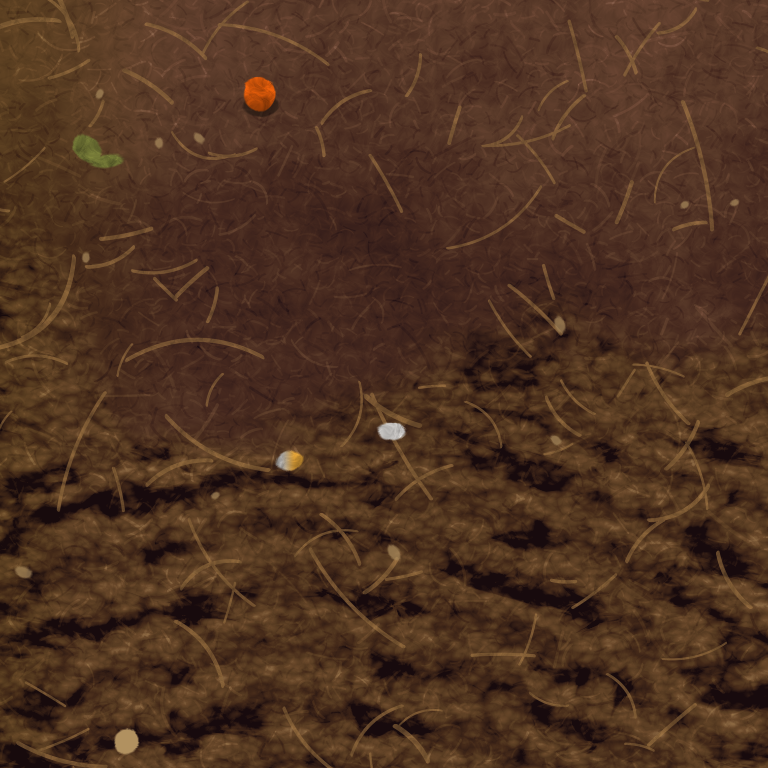
A Shadertoy shader for this texture:

```glsl
// Damp trodden soil: a fibrous, smoother upper bank above rutted, clotted mud.
// A single tone value is built from layered sines, cellular clods and scattered
// curved strands, then mapped to a soil ramp; straw and litter are laid on top.

const vec3 SOIL[7] = vec3[7](
    vec3(0.09, 0.04, 0.06), vec3(0.20, 0.12, 0.10), vec3(0.27, 0.17, 0.12),
    vec3(0.34, 0.24, 0.16), vec3(0.41, 0.29, 0.20), vec3(0.52, 0.40, 0.30),
    vec3(0.62, 0.49, 0.35));
const vec3 STRAW = vec3(0.57, 0.42, 0.24);
const vec3 CHIP = vec3(0.66, 0.54, 0.36);
const vec3 ORANGE = vec3(0.84, 0.34, 0.04);
const vec3 LEAF = vec3(0.42, 0.45, 0.20);
const vec3 WHITE = vec3(0.78, 0.77, 0.76);
const vec3 YELLOW = vec3(0.74, 0.53, 0.18);
const vec3 OLIVE_TINT = vec3(1.0, 0.98, 0.76);
const vec3 RED_TINT = vec3(1.02, 0.94, 1.0);
const float RUT_FREQUENCY = 82.0;
const float RUT_DEPTH = 0.50;
const float CLOD_DEPTH = 2.3;
const float FIBRE_GAIN = 0.72;
const float SOFTNESS = 0.0011;

float soft;   // edge width in canvas units

vec4 hash4(vec2 p) {
    vec4 h = fract(p.xyxy * vec4(0.1031, 0.1030, 0.0973, 0.1099));
    h += dot(h, h.wzxy + 33.33);
    return fract((h.xxyz + h.yzzw) * h.zywx);
}

mat2 turn(float a) {
    return mat2(cos(a), -sin(a), sin(a), cos(a));
}

// Layered, self-warped sines, roughly -1..1
float waves(vec2 p) {
    float sum = 0.0, amp = 0.5;
    for (int i = 0; i < 5; i++) {
        p = turn(0.9) * p + 0.7 * sin(p.yx + float(i));
        sum += amp * sin(p.x) * cos(p.y);
        p *= 1.9;
        amp *= 0.62;
    }
    return sum;
}

// Distance to the nearest scattered cell centre
float cellular(vec2 p) {
    float d = 2.0;
    for (int j = -1; j <= 1; j++)
    for (int i = -1; i <= 1; i++) {
        vec2 cell = floor(p) + vec2(i, j);
        d = min(d, length(cell + hash4(cell).xy - p));
    }
    return d;
}

// Curved strands, one per cell; x is coverage, y is signed tone
vec2 strands(vec2 p, float cells, float width, float density, float bias) {
    vec2 q = p * cells, result = vec2(0.0);
    float edge = soft * cells;
    for (int j = -1; j <= 1; j++)
    for (int i = -1; i <= 1; i++) {
        vec2 cell = floor(q) + vec2(i, j);
        vec4 h = hash4(cell + cells * 3.7);
        vec4 k = hash4(cell + cells * 7.3 + 51.0);
        vec2 d = turn((h.z - 0.5) * 2.7) * (q - cell - h.xy);
        d.y += (k.x - 0.5) * 1.1 * d.x * d.x;
        float halfLength = mix(0.25, 0.8, k.y);
        float dist = length(vec2(max(abs(d.x) - halfLength, 0.0), d.y));
        float w = width * mix(0.5, 1.2, k.z);
        float cover = (1.0 - smoothstep(w - edge * 0.5, w + edge, dist)) * step(h.w, density);
        result.x = max(result.x, cover);
        result.y += cover * (2.0 * k.w - 1.0 + bias);
    }
    return result;
}

// Soft-edged ragged ellipse
float blob(vec2 p, vec2 centre, vec2 size, float angle) {
    vec2 d = turn(angle) * (p - centre) / size;
    float r = length(d) + 0.18 * waves(d * 1.6 + centre * 40.0);
    float edge = 1.5 * soft / min(size.x, size.y);
    return 1.0 - smoothstep(1.0 - edge, 1.0 + edge, r);
}

vec3 soilRamp(float tone) {
    float index = (tone + 1.75) / 0.7;
    vec3 col = SOIL[0];
    for (int i = 1; i < 7; i++)
        col = mix(col, SOIL[i], clamp(index - float(i - 1), 0.0, 1.0));
    return col;
}

void mainImage(out vec4 fragColor, in vec2 fragCoord) {
    vec2 p = fragCoord / iResolution.xy;
    soft = max(SOFTNESS, 0.8 / iResolution.y);
    float broad = waves(p * 7.0 + 3.0);
    float patches = waves(p * vec2(19.0, 30.0));
    float grit = waves(p * 150.0);

    // Rutted mud fills the bottom and creeps up the left side
    float bank = 0.46 + 0.11 * smoothstep(0.35, 0.7, p.x) + 0.24 * smoothstep(0.19, 0.04, p.x);
    float mud = smoothstep(0.05, -0.05, p.y - bank + 0.06 * broad);

    // Smooth bank: paler toward the top
    float bankTone = mix(-0.55, 0.42, smoothstep(0.5, 0.95, p.y)) + 0.55 * broad + 0.3 * patches;

    // Arched ruts with elongated clods and dark hollows
    float arch = p.y + 0.4 * sqrt((p.x - 0.36) * (p.x - 0.36) + 0.02);
    float ruts = sin(arch * RUT_FREQUENCY + 3.0 * broad + 1.2 * patches);
    ruts *= smoothstep(0.55, 0.35, p.y);
    vec2 warped = p + 0.012 * vec2(patches, broad);
    float clods = cellular(warped * vec2(24.0, 42.0)) - 0.45;
    float crumbs = cellular(warped * vec2(62.0, 98.0) + 17.0) - 0.45;
    float hollows = smoothstep(0.15, 0.6, patches - 0.25 * ruts + 0.5 * clods);
    float mudTone = 0.02 + RUT_DEPTH * ruts - CLOD_DEPTH * (0.65 * clods + 0.6 * crumbs)
        - 1.3 * hollows + 0.4 * broad;

    // Fibres in three sizes
    float fibres = 0.65 * strands(p, 88.0, 0.10, 0.9, 0.05).y
        + 0.8 * strands(p, 44.0, 0.06, 0.8, 0.15).y
        + 0.7 * strands(p, 23.0, 0.04, 0.6, 0.3).y;
    float tone = mix(bankTone, mudTone, mud) + FIBRE_GAIN * fibres + 0.4 * grit;
    vec3 col = soilRamp(tone);
    float olive = max(0.75 * mud, smoothstep(0.28, 0.0, p.x));
    col *= mix(RED_TINT, OLIVE_TINT, olive);

    // Sparse long straw
    float straw = max(strands(p, 9.0, 0.024, 0.28, 0.0).x, strands(p + 0.37, 17.0, 0.036, 0.25, 0.0).x);
    col = mix(col, STRAW * (1.0 + 0.25 * grit), 0.62 * straw);

    // Rare pale chips
    vec2 cell = floor(p * 13.0);
    vec4 h = hash4(cell + 91.0);
    vec2 chipSize = mix(vec2(0.005, 0.004), vec2(0.012, 0.007), h.z);
    float chip = blob(p, (cell + 0.3 + 0.4 * h.xy) / 13.0, chipSize, h.z * 6.0);
    col = mix(col, CHIP, 0.7 * chip * step(h.w, 0.08));

    // Litter: orange ball, torn leaf, white and yellow pebbles
    float shade = 1.0 + 0.3 * grit;
    col *= 1.0 - 0.4 * blob(p, vec2(0.34, 0.862), vec2(0.024, 0.014), 0.0);
    float ballLight = 0.9 + 9.0 * (p.y - 0.877);
    col = mix(col, ORANGE * shade * ballLight, blob(p, vec2(0.338, 0.877), vec2(0.021), 0.0));
    float leaf = max(blob(p, vec2(0.115, 0.806), vec2(0.023, 0.015), -0.7),
        blob(p, vec2(0.14, 0.791), vec2(0.021, 0.009), 0.1));
    col = mix(col, LEAF * shade, 0.9 * leaf);
    col = mix(col, WHITE * shade, blob(p, vec2(0.511, 0.438), vec2(0.019, 0.011), 0.0));
    vec3 pebble = mix(WHITE * 0.85, YELLOW, smoothstep(0.365, 0.385, p.x));
    col = mix(col, pebble * shade, blob(p, vec2(0.377, 0.4), vec2(0.019, 0.012), 0.1));
    col = mix(col, CHIP * 1.05, blob(p, vec2(0.164, 0.034), vec2(0.017, 0.015), 0.6));

    fragColor = vec4(clamp(col, 0.0, 1.0), 1.0);
}
```
